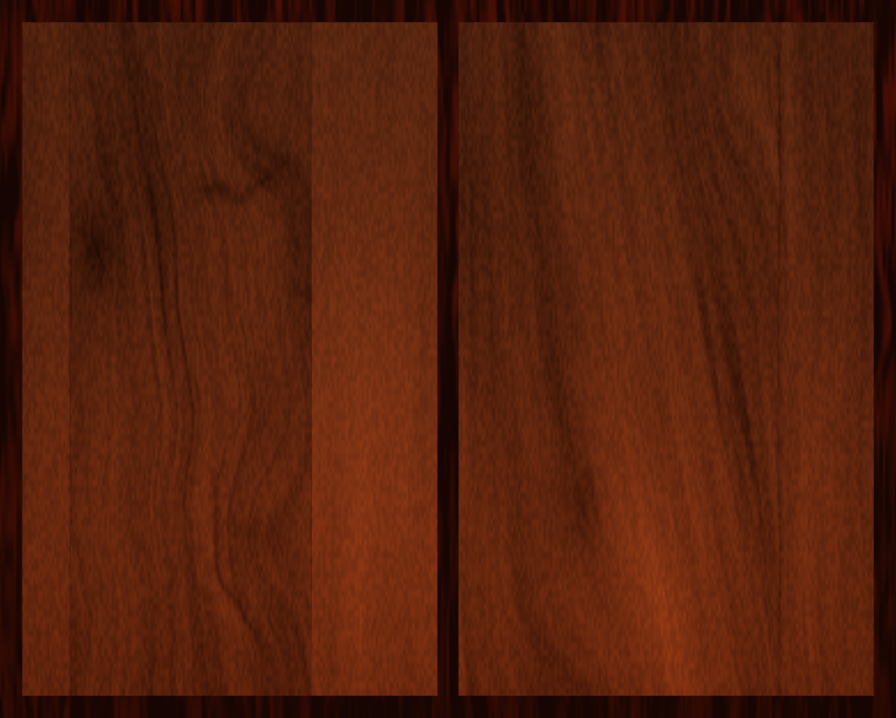
Write a Shadertoy shader that draws this texture.

```glsl
// Two polished walnut panels with flowing grain, set in a dark mahogany frame.
#define DEEP vec3(0.16, 0.05, 0.012)
#define WARM vec3(0.52, 0.21, 0.08)
#define FRAME_DARK vec3(0.085, 0.02, 0.008)
#define FRAME_RED vec3(0.3, 0.06, 0.018)
#define GRAIN_CONTRAST 0.6
#define VEIN_CONTRAST 0.2
#define PORE_CONTRAST 0.24
#define SLANT 0.15
#define PANEL_HALF vec2(0.2317, 0.469)

float hash(vec2 p) {
    vec3 q = fract(vec3(p.xyx) * 0.1031);
    q += dot(q, q.yzx + 33.33);
    return fract((q.x + q.y) * q.z);
}

float noise(vec2 p) {
    vec2 i = floor(p), f = fract(p);
    f = f * f * (3.0 - 2.0 * f);
    return mix(mix(hash(i), hash(i + vec2(1, 0)), f.x),
               mix(hash(i + vec2(0, 1)), hash(i + vec2(1, 1)), f.x), f.y);
}

// Soft elliptical spot
float spot(vec2 p, vec2 centre, vec2 radius) {
    vec2 d = (p - centre) / radius;
    return exp(-dot(d, d));
}

// Soft line: 1 on the line, fading over the width
float ridge(float d, float width) {
    return exp(-d * d / (width * width));
}

// Fibres stretched along y, centred on zero
float fibres(float across, float along) {
    float sum = 0.0, weight = 0.36, freq = 30.0;
    for (int i = 0; i < 4; i++) {
        sum += weight * (noise(vec2(across * freq, along * (1.0 + 0.022 * freq)) + float(i) * 17.3) - 0.5);
        freq *= 2.1;
        weight *= 0.78;
    }
    return sum;
}

// Thin dark veins that come and go along the grain
float veins(float across, float along) {
    float line = smoothstep(0.6, 0.95, noise(vec2(across * 110.0, along * 1.6 + 5.0)));
    return line * smoothstep(0.25, 0.7, noise(vec2(across * 14.0, along * 2.5 + 9.0)));
}

float pores(vec2 p) {
    return noise(p * vec2(390.0, 110.0)) - 0.5;
}

// Left panel: narrow plank, figured plank, pale plank
float leftTone(vec2 p) {
    float down = 1.0 - p.y;
    float px = 1.0 / iResolution.x;
    float pale = smoothstep(0.348 - px, 0.348 + px, p.x);
    float figured = smoothstep(0.078 - px, 0.078 + px, p.x) * (1.0 - pale);
    float wobble = noise(p * vec2(9.0, 7.0)) - 0.5;

    // Grain bends around the knots
    float flow = p.x - 0.13 * down * (1.0 - 0.45 * down) + 0.02 * wobble;
    flow += 0.05 * spot(p, vec2(0.29, 0.25), vec2(0.05, 0.12));
    flow += 0.055 * spot(p, vec2(0.27, 0.83), vec2(0.055, 0.12));
    flow -= 0.025 * spot(p, vec2(0.11, 0.66), vec2(0.025, 0.07));
    float across = mix(p.x + 0.006 * wobble, flow, figured);

    float tone = 0.4 + 0.19 * smoothstep(0.95, 0.3, p.y) - 0.1 * smoothstep(0.25, 0.0, p.y);
    tone += 0.14 * pale - 0.06 * figured + pale * 0.13 * spot(p, vec2(0.41, 0.36), vec2(0.09, 0.28));
    tone += mix(0.5, 1.0, figured) * GRAIN_CONTRAST * fibres(across, p.y);
    tone -= figured * VEIN_CONTRAST * veins(flow, p.y);

    // Knots, cathedral arc and swirl in the figured plank
    float ripple = 0.03 * (noise(p * vec2(45.0, 25.0)) - 0.5);
    float arc = p.y - 0.73 - 11.0 * pow(p.x - 0.25, 2.0) - ripple;
    float swirl = p.x - 0.232 - 1.7 * pow(p.y - 0.275, 2.0) - 0.02 * wobble - 0.5 * ripple;
    float swirlSpan = smoothstep(0.04, 0.16, p.y) * smoothstep(0.43, 0.32, p.y);
    float shade = 0.22 * spot(p, vec2(0.125, 0.7), vec2(0.045, 0.16));
    shade += 0.22 * spot(p, vec2(0.11, 0.65), vec2(0.018, 0.045));
    shade += 0.15 * ridge(flow - 0.135, 0.016) * smoothstep(0.4, 0.75, p.y);
    shade += 0.2 * ridge(arc, 0.011) * smoothstep(0.2, 0.235, p.x) * smoothstep(0.335, 0.29, p.x);
    shade += 0.22 * ridge(swirl, 0.005) * swirlSpan;
    shade -= 0.12 * ridge(swirl + 0.014, 0.012) * swirlSpan;
    shade += 0.16 * spot(p, vec2(0.285, 0.25), vec2(0.025, 0.035));
    shade += 0.1 * spot(p, vec2(0.32, 0.35), vec2(0.035, 0.3));
    tone -= figured * shade;

    // Seams between planks
    return tone - 0.12 * ridge(p.x - 0.078, 0.0014) - 0.06 * ridge(p.x - 0.348, 0.0014);
}

// Right panel: broad slanted grain beside a straight plank
float rightTone(vec2 p) {
    float down = 1.0 - p.y;
    float px = 1.0 / iResolution.x;
    float straight = smoothstep(0.87 - px, 0.87 + px, p.x);
    float wobble = noise(p * vec2(8.0, 5.0) + 40.0) - 0.5;
    float lean = SLANT * smoothstep(0.5, 0.75, p.x) * (1.0 - smoothstep(0.84, 0.96, p.x));
    float flow = p.x - lean * down * (1.0 - straight) + 0.009 * wobble;
    flow += 0.03 * spot(p, vec2(0.81, 0.87), vec2(0.035, 0.13)) * (1.0 - straight);

    float tone = 0.4 + 0.16 * smoothstep(0.95, 0.25, p.y) - 0.04 * smoothstep(0.15, 0.0, p.y);
    tone += GRAIN_CONTRAST * mix(1.1, 0.7, straight) * fibres(flow + 3.0, p.y);
    tone -= VEIN_CONTRAST * mix(1.1, 0.5, straight) * veins(flow + 3.0, p.y);

    // Bright and dark bands that follow the grain
    float slanted = 0.13 * ridge(flow - 0.618, 0.022) + 0.08 * ridge(flow - 0.675, 0.018) * smoothstep(0.7, 0.3, p.y);
    slanted -= 0.15 * ridge(flow - 0.578, 0.022) * smoothstep(0.0, 0.4, p.y);
    slanted -= 0.16 * ridge(flow - 0.735, 0.022) * smoothstep(0.05, 0.4, p.y);
    tone += slanted * (1.0 - straight);
    tone += 0.16 * spot(p, vec2(0.74, 0.17), vec2(0.1, 0.2));
    tone += 0.14 * spot(p, vec2(0.525, 0.26), vec2(0.045, 0.28));
    tone += 0.08 * spot(p, vec2(0.93, 0.35), vec2(0.06, 0.3));
    tone -= 0.2 * spot(p, vec2(0.655, 0.3), vec2(0.014, 0.045));
    tone -= 0.14 * spot(p, vec2(0.862, 0.2), vec2(0.014, 0.12));
    return tone - 0.16 * ridge(p.x - 0.87, 0.0025);
}

// Dark red streaks of the frame
vec3 frameColour(vec2 p) {
    float bend = 0.02 * noise(p * vec2(12.0, 9.0));
    float streak = noise(vec2((p.x + bend) * 130.0, p.y * 7.0)) * 0.6 + noise(vec2(p.x * 300.0, p.y * 22.0)) * 0.4;
    return mix(FRAME_DARK, FRAME_RED, smoothstep(0.25, 1.0, streak) * mix(0.6, 1.0, p.y));
}

void mainImage(out vec4 fragColor, in vec2 fragCoord) {
    vec2 p = fragCoord / iResolution.xy;
    float rightSide = step(0.5, p.x);

    // Signed distance to the nearer panel
    vec2 d = abs(p - vec2(mix(0.2565, 0.7435, rightSide), 0.5)) - PANEL_HALF;
    float edge = max(d.x, d.y);

    float tone = rightSide > 0.5 ? rightTone(p) : leftTone(p);
    tone += PORE_CONTRAST * pores(p) + 0.04;
    vec3 wood = DEEP + (WARM - DEEP) * clamp(tone, -0.1, 1.2);
    wood *= mix(vec3(1.05, 0.98, 0.88), vec3(0.95, 1.04, 1.2), p.y);

    float px = 1.0 / iResolution.x;
    fragColor = vec4(mix(wood, frameColour(p), smoothstep(-px, px, edge)), 1.0);
}
```
